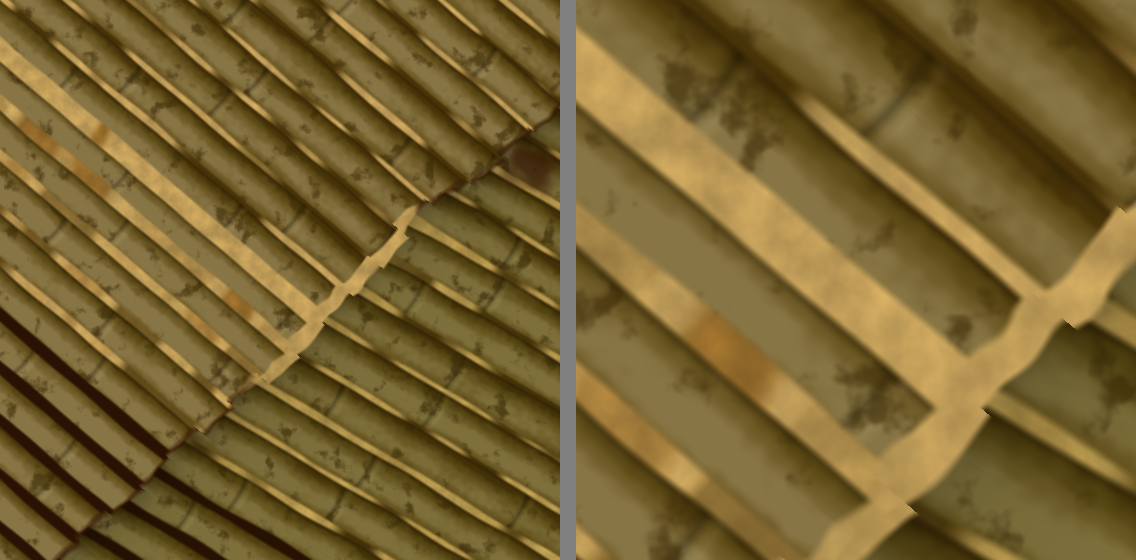
Left: the whole. Right: its middle third, enlarged.
Give the GLSL for this texture, as a Shadertoy shader.

```glsl
// Two overlapping tiers of weathered bamboo poles, slanting down to the right, with straw-coloured gaps.

const vec3 DARK  = vec3(0.16, 0.07, 0.01);
const vec3 UMBER = vec3(0.28, 0.20, 0.03);
const vec3 OLIVE = vec3(0.35, 0.28, 0.08);
const vec3 MOSS  = vec3(0.44, 0.36, 0.16);
const vec3 PALE  = vec3(0.53, 0.46, 0.27);
const vec3 STRAW = vec3(0.76, 0.62, 0.35);
const vec3 RUST  = vec3(0.46, 0.29, 0.06);

float hash(vec2 p) {
    p = fract(p * vec2(0.1031, 0.1137));
    p += dot(p, p.yx + 33.33);
    return fract((p.x + p.y) * p.x * 17.0);
}

vec2 gradientAt(vec2 cell) {
    float angle = 6.2832 * hash(cell + 57.0);
    return vec2(cos(angle), sin(angle));
}

// Gradient noise, roughly -0.7 to 0.7
float noise(vec2 p) {
    vec2 i = floor(p), f = p - i;
    vec2 s = f * f * f * (f * (f * 6.0 - 15.0) + 10.0);
    vec2 e = vec2(0.0, 1.0);
    float low  = mix(dot(gradientAt(i), f), dot(gradientAt(i + e.yx), f - e.yx), s.x);
    float high = mix(dot(gradientAt(i + e), f - e), dot(gradientAt(i + e.yy), f - e.yy), s.x);
    return mix(low, high, s.y);
}

float fbm(vec2 p) {
    float sum = 0.0, gain = 0.6;
    for (int i = 0; i < 4; i++) {
        sum += gain * noise(p);
        p = p * 2.03 + 17.0;
        gain *= 0.5;
    }
    return sum;
}

// Soft-edged band: 1 inside the half width, 0 outside
float band(float dist, float halfWidth, float soft) {
    return 1.0 - smoothstep(halfWidth - soft, halfWidth + soft, abs(dist));
}

// Number of pitches below the tier's first gap
float rowCoord(vec2 q, float slope, float offset, float pitch) {
    return (q.y - slope * q.x - offset) / pitch;
}

// Rounded body of one pole; t runs across it, along follows its length
vec3 poleColor(float t, float along, float id, vec2 q) {
    float light = smoothstep(0.02, 0.62, t) * (1.0 - 0.5 * smoothstep(0.7, 1.0, t));
    light += 0.22 * (hash(vec2(id, 3.0)) - 0.5) + 0.16 * (0.5 - q.x);
    light += 0.35 * fbm(vec2(along * 9.0, t * 1.5 + id * 7.0)) + 0.12 * noise(q * 75.0);
    vec3 col = mix(UMBER, OLIVE, smoothstep(0.0, 0.3, light));
    col = mix(col, MOSS, smoothstep(0.25, 0.65, light));
    col = mix(col, PALE, smoothstep(0.6, 1.0, light));

    // Node rings, bowed by the roundness of the pole
    float ring = along * 2.6 + hash(vec2(id, 11.0)) + 0.05 * (t - 0.5) * (t - 0.5);
    float ringDist = fract(ring) - 0.5;
    col *= 1.0 - 0.28 * band(ringDist, 0.008, 0.012);
    col += 0.05 * band(ringDist - 0.03, 0.008, 0.015);

    // Mildew gathered near the nodes
    float stain = smoothstep(0.12, 0.4, fbm(q * 24.0 + id) + 0.15 * band(ringDist, 0.05, 0.1));
    return mix(col, UMBER * 0.85, 0.65 * stain);
}

// One tier of poles; bold widens the first gaps, darkRow starts the shadowed ones
vec3 tier(vec2 q, float slope, float row, float bold, float darkRow, float seed) {
    float along = dot(q, normalize(vec2(1.0, slope)));
    row += 0.05 * noise(vec2(along * 7.0, floor(row + 0.5) * 5.0 + seed));
    float gap = floor(row + 0.5), id = floor(row) + seed;
    float wear = noise(vec2(along * 8.0, gap * 3.7 + seed));
    vec3 col = poleColor(fract(row), along, id, q);

    float wide = bold * step(0.0, gap) * exp(-0.45 * max(gap, 0.0));
    float halfWidth = 0.045 + 0.03 * hash(vec2(gap, seed)) + 0.17 * wide + 0.05 * wear;
    float inShadow = step(darkRow, gap);
    float lit = max(smoothstep(-0.22, 0.05, wear), wide * 1.3);
    vec3 straw = mix(STRAW, RUST, smoothstep(0.12, 0.28, wear + 0.08 * noise(q * 30.0)) * wide);
    straw *= 1.0 + 0.3 * fbm(q * 30.0);
    vec3 fill = mix(mix(UMBER, straw, min(lit, 1.0)), DARK, inShadow);

    // Shade under the gap, then the gap itself
    float dist = row - gap;
    col *= 1.0 - 0.3 * band(dist - halfWidth, 0.04, 0.07);
    return mix(col, fill, band(dist, halfWidth + 0.06 * inShadow, 0.045));
}

void mainImage(out vec4 fragColor, in vec2 fragCoord) {
    vec2 q = fragCoord / iResolution.xy;
    q.y = 1.0 - q.y;
    float upperRow = rowCoord(q, 0.85, 0.088, 0.0947);
    float lowerRow = rowCoord(q, 0.60, -0.049, 0.0905);

    // Ragged joint where the upper poles end
    float dip = (q.x - 0.75) / 0.12;
    float joint = q.y + 0.89 * q.x - 1.085 + 0.04 * exp(-dip * dip);
    joint += 0.028 * (hash(vec2(floor(upperRow), 29.0)) - 0.5) + 0.012 * noise(q * 28.0);

    vec3 upper = tier(q, 0.85, upperRow, 1.0, 5.0, 40.0);
    vec3 lower = tier(q, 0.60, lowerRow, 0.7 * exp(-9.0 * max(joint, 0.0)), 8.0, 90.0);
    lower *= vec3(0.93, 0.95, 0.86);
    lower *= 1.0 - 0.3 * exp(-22.0 * max(joint, 0.0));
    vec3 col = mix(upper, lower, smoothstep(-0.003, 0.003, joint));

    // Straw shows in the middle of the joint, shadow toward its ends
    float open = smoothstep(0.38, 0.58, q.x) * (1.0 - smoothstep(0.71, 0.76, q.x));
    vec3 jointColor = mix(DARK * 1.4, STRAW * (1.0 + 0.3 * fbm(q * 26.0)), smoothstep(0.0, 0.4, open));
    col = mix(col, jointColor, band(joint, 0.006 + 0.014 * open, 0.005) * mix(0.55, 1.0, open));

    // Reddish hollow at the right end of the joint
    float hollow = length((q - vec2(0.95, 0.30)) * vec2(1.0, 1.3)) + 0.04 * noise(q * 22.0);
    col = mix(col, DARK * 1.3, 0.75 * (1.0 - smoothstep(0.02, 0.07, hollow)));
    fragColor = vec4(clamp(col, 0.0, 1.0), 1.0);
}
```
